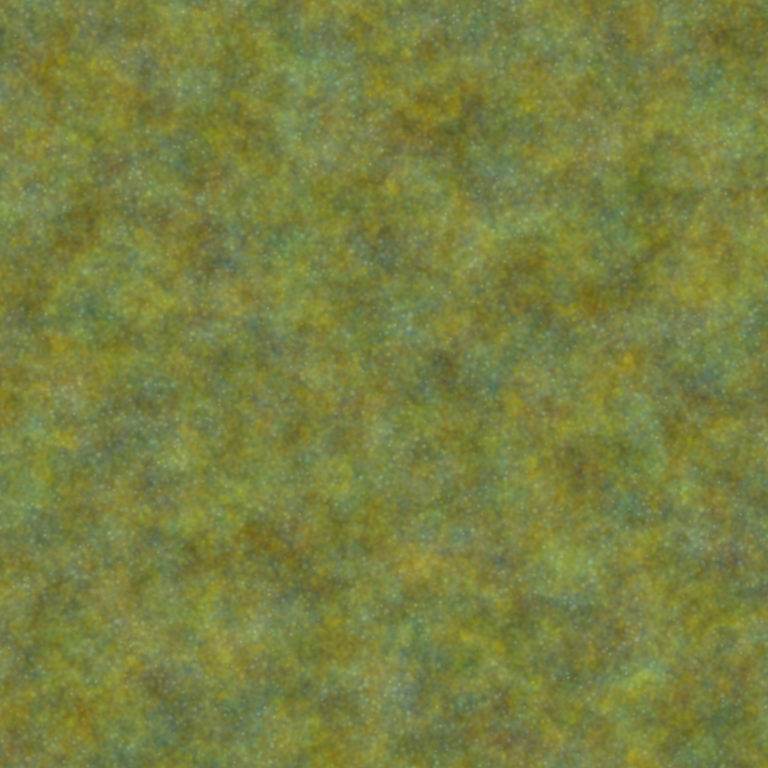
Reproduce this texture procedurally as a Shadertoy shader.

```glsl
const vec3 OLIVE = vec3(0.462, 0.492, 0.250);

// Colour shift per standard deviation of each noise field
const vec3 LIGHT_SHIFT = vec3(0.038, 0.041, 0.020);
const vec3 COOL_SHIFT = vec3(-0.015, 0.001, 0.044);
const vec3 WARM_SHIFT = vec3(0.014, -0.010, -0.008);

const vec3 SPECK_TINT = vec3(0.080, 0.092, 0.080);
const vec3 BLOOM_TINT = vec3(0.070, 0.062, -0.030);

const float MOTTLE_SCALE = 9.0;     // coarsest noise cells across the canvas
const float MOTTLE_GAIN = 0.90;     // amplitude ratio between octaves
const int MOTTLE_OCTAVES = 5;
const float NOISE_TO_UNIT = 4.0;    // brings gradient noise near unit deviation
const float SPECK_SCALE = 118.0;
const float SPECK_RADIUS = 0.60;    // in cells
const float BLOOM_SCALE = 36.0;
const float BLOOM_RADIUS = 0.62;    // in cells
const float TAU = 6.2831853;

// Integer hash giving two values from 0 to 1
vec2 hash2(vec2 cell, float seed) {
    uvec3 h = uvec3(ivec3(vec3(cell, seed)) + 4096);
    h = h * 1664525u + 1013904223u;
    h.x += h.y * h.z; h.y += h.z * h.x; h.z += h.x * h.y;
    h ^= h >> 16u;
    h.x += h.y * h.z; h.y += h.z * h.x;
    return vec2(h.xy >> 8u) / 16777216.0;
}

float cornerSlope(vec2 cell, vec2 offset, float seed) {
    float angle = TAU * hash2(cell, seed).x;
    return dot(vec2(cos(angle), sin(angle)), offset);
}

float gradientNoise(vec2 p, float seed) {
    vec2 i = floor(p), f = p - i;
    vec2 u = f * f * f * (f * (f * 6.0 - 15.0) + 10.0);
    vec2 e = vec2(1.0, 0.0);
    float low = mix(cornerSlope(i, f, seed), cornerSlope(i + e, f - e, seed), u.x);
    float high = mix(cornerSlope(i + e.yx, f - e.yx, seed),
                     cornerSlope(i + 1.0, f - 1.0, seed), u.x);
    return mix(low, high, u.y);
}

// Layered noise with a deviation near one
float mottle(vec2 p, float seed) {
    mat2 turn = mat2(1.6, 1.2, -1.2, 1.6);
    float sum = 0.0, power = 0.0, amplitude = 1.0;
    p *= MOTTLE_SCALE;
    for (int k = 0; k < MOTTLE_OCTAVES; k++) {
        sum += amplitude * gradientNoise(p, seed + float(k));
        power += amplitude * amplitude;
        amplitude *= MOTTLE_GAIN;
        p = turn * p + 3.7;
    }
    return NOISE_TO_UNIT * sum / sqrt(power);
}

// Soft round dots of random place, size and strength
float dots(vec2 p, float radius, float seed) {
    vec2 home = floor(p);
    float cover = 0.0;
    for (int y = -1; y <= 1; y++) {
        for (int x = -1; x <= 1; x++) {
            vec2 cell = home + vec2(x, y);
            vec2 centre = cell + hash2(cell, seed);
            vec2 trait = hash2(cell, seed + 1.0);
            float size = radius * mix(0.6, 1.2, trait.x);
            float disc = 1.0 - smoothstep(0.1 * size, size, length(p - centre));
            cover = max(cover, disc * trait.y * trait.y);
        }
    }
    return cover;
}

void mainImage(out vec4 fragColor, in vec2 fragCoord) {
    vec2 uv = fragCoord / iResolution.y;

    // Independent drifts in brightness, blueness and redness
    float light = mottle(uv, 10.0);
    float cool = mottle(uv + 11.3, 30.0);
    float warm = mottle(uv + 23.9, 50.0);
    vec3 color = OLIVE + light * LIGHT_SHIFT + cool * COOL_SHIFT + warm * WARM_SHIFT;

    // Golden blooms gather in the less blue areas
    float bloom = dots(uv * BLOOM_SCALE, BLOOM_RADIUS, 70.0);
    color += BLOOM_TINT * bloom * smoothstep(1.0, -1.0, cool);

    // Pale fine specks, stronger in the cool areas
    float speck = dots(uv * SPECK_SCALE, SPECK_RADIUS, 90.0);
    color += SPECK_TINT * speck * mix(0.6, 1.1, smoothstep(-1.0, 1.5, cool));

    fragColor = vec4(clamp(color, 0.0, 1.0), 1.0);
}
```
